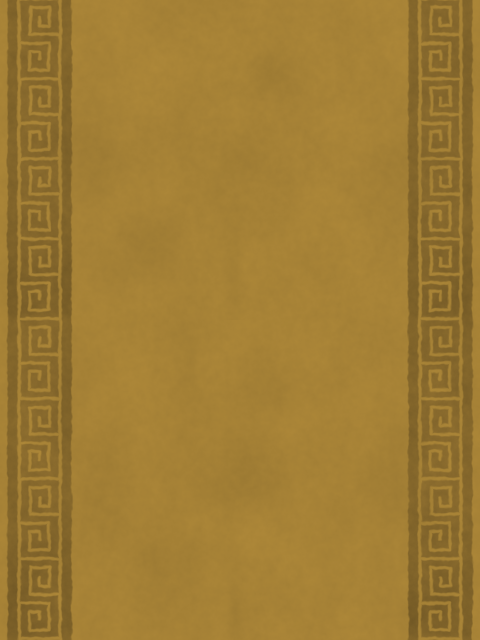
Write a Shadertoy shader that draws this pattern.

```glsl
// Weathered ochre plaster with a Greek key border down each side.

vec2 hashGradient(vec2 cell) {
    float a = 6.2832 * fract(sin(dot(cell, vec2(127.1, 311.7))) * 4375.85);
    return vec2(cos(a), sin(a));
}

float gradientNoise(vec2 p) {
    vec2 i = floor(p), f = p - i;
    vec2 u = f * f * f * (f * (f * 6.0 - 15.0) + 10.0);
    float a = dot(hashGradient(i), f);
    float b = dot(hashGradient(i + vec2(1, 0)), f - vec2(1, 0));
    float c = dot(hashGradient(i + vec2(0, 1)), f - vec2(0, 1));
    float d = dot(hashGradient(i + vec2(1, 1)), f - vec2(1, 1));
    return mix(mix(a, b, u.x), mix(c, d, u.x), u.y);
}

float fbm(vec2 p) {
    float sum = 0.0, amp = 0.6;
    for (int i = 0; i < 5; i++) {
        sum += amp * gradientNoise(p);
        p = mat2(1.6, 1.2, -1.2, 1.6) * p + 3.7;
        amp *= 0.55;
    }
    return sum;
}

float segment(vec2 p, vec2 a, vec2 b) {
    vec2 ab = b - a;
    return length(p - a - ab * clamp(dot(p - a, ab) / dot(ab, ab), 0.0, 1.0));
}

// Distance to the pale groove; the lower half is the upper turned about
float keyGroove(vec2 q) {
    if (q.y < 0.0) q = -q;
    float d = segment(q, vec2(0.25, 0.055), vec2(-0.115, 0.055));
    d = min(d, segment(q, vec2(-0.115, 0.055), vec2(-0.115, 0.39)));
    d = min(d, segment(q, vec2(-0.115, 0.39), vec2(0.125, 0.39)));
    d = min(d, segment(q, vec2(0.125, 0.39), vec2(0.125, 0.16)));
    d = min(d, segment(q, vec2(0.125, 0.16), vec2(0.0, 0.16)));
    d = min(d, segment(q, vec2(0.0, 0.16), vec2(0.0, 0.26)));
    return min(d, 0.5 - q.y);
}

float softSpot(vec2 p, vec2 centre, vec2 size) {
    vec2 d = (p - centre) / size;
    return exp(-dot(d, d));
}

void mainImage(out vec4 fragColor, in vec2 fragCoord) {
    // One unit is one key tile, an eighth of the height
    vec2 p = fragCoord / iResolution.y * 8.0;
    p.x *= 6.0 * iResolution.y / (8.0 * iResolution.x);
    float soft = max(0.014, 6.0 / iResolution.y);
    float down = 8.0 - p.y;

    // Cloudy plaster with smudges in each four-tile repeat
    float cloud = fbm(p * vec2(1.5, 1.2) + 8.0);
    float grain = fbm(p * 9.0);
    vec2 s = vec2(p.x, mod(down, 4.0));
    float smudge = softSpot(s, vec2(3.02, 1.9), vec2(0.6, 0.45))
                 + softSpot(s, vec2(1.2, 2.1), vec2(0.4, 0.6))
                 + softSpot(s, vec2(2.0, 3.0), vec2(0.45, 0.4))
                 + softSpot(s, vec2(5.0, 2.1), vec2(0.4, 0.6))
                 + softSpot(s, vec2(3.4, 0.9), vec2(0.35, 0.3))
                 + softSpot(s, vec2(2.93, 3.6), vec2(0.12, 0.5));
    float shade = 1.0 + 0.055 * cloud + 0.035 * grain - 0.045 * smudge;
    vec3 col = vec3(0.656, 0.512, 0.213) * shade;

    // Hand-painted edges wander a little
    vec2 wobble = vec2(gradientNoise(p * 6.0), gradientNoise(p * 6.0 + 40.0)) * 0.018;
    wobble += vec2(gradientNoise(p * 17.0), gradientNoise(p * 17.0 + 70.0)) * 0.012;
    vec2 b = p + wobble;
    b.x -= b.x > 3.0 ? 5.01 : 0.0;

    // Two plain stripes flank the key band
    float stripeDist = min(abs(b.x - 0.156), abs(b.x - 0.833)) - 0.062;
    float stripe = 1.0 - smoothstep(-soft, soft, stripeDist);

    vec2 q = vec2(b.x - 0.495, fract(b.y - 0.016) - 0.5);
    float keyDist = max(abs(q.x) - 0.235, 0.02 - keyGroove(q));
    float key = 1.0 - smoothstep(-soft, soft, keyDist);

    // Paint deepens toward the foot of each four-tile repeat
    float foot = smoothstep(2.4, 3.7, s.y) * (1.0 - smoothstep(3.9, 4.0, s.y));
    float wear = 1.0 - 0.06 * foot + 0.12 * cloud + 0.08 * grain;
    vec3 paint = mix(vec3(0.505, 0.392, 0.165), vec3(0.52, 0.403, 0.172), key);
    col = mix(col, paint * wear, max(stripe, key) * 0.97);

    fragColor = vec4(col, 1.0);
}
```
